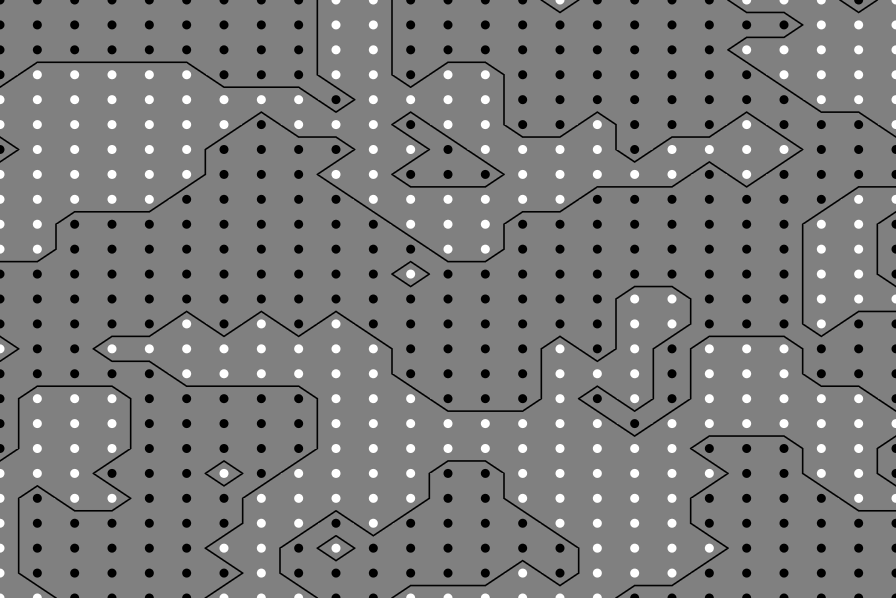
This pattern is drawn by a Shadertoy shader. Its source:

```glsl
// Marching squares over a 24 x 24 grid of samples. Each sample is a white or
// black dot, chosen by thresholded noise; thin black contours run through the
// edge midpoints and separate the white groups from the black ones.

float hash(vec2 p) {
    vec3 q = fract(p.xyx * vec3(0.1031, 0.1030, 0.0973));
    q += dot(q, q.yzx + 33.33);
    return fract((q.x + q.y) * q.z);
}

float valueNoise(vec2 p) {
    vec2 i = floor(p), f = smoothstep(0.0, 1.0, p - i);
    float low = mix(hash(i), hash(i + vec2(1, 0)), f.x);
    float high = mix(hash(i + vec2(0, 1)), hash(i + vec2(1, 1)), f.x);
    return mix(low, high, f.y);
}

// Clustered noise with some grain, so that lone dots appear among the groups
bool isWhite(vec2 node) {
    float grain = hash(node + 71.0) - 0.5;
    return valueNoise(node / 2.6 + 17.3) + 0.36 * grain > 0.51;
}

float segmentDistance(vec2 p, vec2 a, vec2 b) {
    vec2 pa = p - a, ba = b - a;
    return length(pa - ba * clamp(dot(pa, ba) / dot(ba, ba), 0.0, 1.0));
}

// Distance to the contour inside one cell; local runs from 0 to 1 in the cell
float contourDistance(vec2 cell, vec2 local, vec2 cellSize) {
    float d = 1.0;
    vec2 p = local * cellSize;
    for (int k = 0; k < 4; k++) {
        vec2 corner = vec2(k & 1, k >> 1);
        vec2 across = vec2(1.0 - corner.x, corner.y);
        vec2 above = vec2(corner.x, 1.0 - corner.y);
        bool self = isWhite(cell + corner);
        bool sideways = isWhite(cell + across);
        bool vertical = isWhite(cell + above);
        bool opposite = isWhite(cell + 1.0 - corner);

        vec2 midX = vec2(0.5, corner.y) * cellSize;
        vec2 midY = vec2(corner.x, 0.5) * cellSize;

        // Cut off an odd corner; at saddles only the white ones
        if (self != sideways && self != vertical && (self != opposite || self))
            d = min(d, segmentDistance(p, midX, midY));

        // Straight runs between two like pairs
        if (self == vertical && sideways == opposite && self != sideways)
            d = min(d, abs(p.x - 0.5 * cellSize.x));
        if (self == sideways && vertical == opposite && self != vertical)
            d = min(d, abs(p.y - 0.5 * cellSize.y));
    }
    return d;
}

void mainImage(out vec4 fragColor, in vec2 fragCoord) {
    // Lengths are in canvas widths
    float pixel = 1.0 / iResolution.x;
    vec2 cellSize = vec2(1.0, iResolution.y / iResolution.x) / 24.0;
    vec2 grid = fragCoord / iResolution.xy * 24.0;
    vec2 cell = floor(grid);

    vec3 color = vec3(0.502);

    // Contour lines
    float line = contourDistance(cell, grid - cell, cellSize) - 0.0009;
    color = mix(color, vec3(0.0), clamp(0.5 - line / pixel, 0.0, 1.0));

    // Sample dots on the grid nodes
    vec2 node = floor(grid + 0.5);
    float dot_ = length((grid - node) * cellSize) - 0.005;
    vec3 dotColor = vec3(isWhite(node) ? 1.0 : 0.0);
    color = mix(color, dotColor, clamp(0.5 - dot_ / pixel, 0.0, 1.0));

    fragColor = vec4(color, 1.0);
}
```
